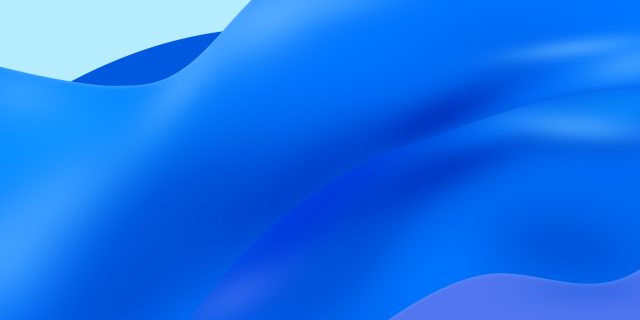
Give the GLSL for this background, as a Shadertoy shader.

```glsl
const vec3 ICE    = vec3(0.71, 0.93, 1.00);
const vec3 PALE   = vec3(0.37, 0.69, 1.00);
const vec3 SKY    = vec3(0.04, 0.57, 1.00);
const vec3 AZURE  = vec3(0.00, 0.46, 1.00);
const vec3 BLUE   = vec3(0.00, 0.31, 0.83);
const vec3 ROYAL  = vec3(0.00, 0.22, 0.87);
const vec3 NAVY   = vec3(0.00, 0.19, 0.73);
const vec3 VIOLET = vec3(0.32, 0.46, 0.94);
const float RIM_WIDTH = 0.006;
const float CREASE_WIDTH = 0.010;

// Height of the upper sheet's top edge
float crestHeight(float x) {
    float dip = 0.06 * pow(max(1.0 - x / 0.339, 0.0), 1.4);
    return 0.732 + dip + 0.33 * pow(smoothstep(0.36, 0.90, x), 1.7);
}

// Height of the distant hill
float hillHeight(float x) {
    float u = x - 0.221;
    return 0.745 + u * (0.53 - 0.42 * u);
}

// Height of the long diagonal fold
float foldHeight(float x) {
    float v = x - 0.612;
    float ripple = 0.014 * sin(6.0 * (v - 0.95)) * smoothstep(0.5, 0.8, v);
    return 0.031 + 0.75 * (1.0 - exp(-1.8 * v)) + ripple;
}

// Height of the front sheet in the lower right corner
float frontHeight(float x) {
    float w = x - 1.5625;
    float leftSide = -1.9 * w * w / (1.0 + 1.7 * abs(w));
    float rightSide = w * w * (3.09 * w - 1.285);
    return 0.146 + (w < 0.0 ? leftSide : rightSide);
}

// Turns a height difference into a distance in canvas units
float edgeDistance(float d) {
    return d / max(length(vec2(dFdx(d), dFdy(d))) * iResolution.y, 1e-4);
}

float cover(float d) {
    float halfPixel = 0.75 / iResolution.y;
    return smoothstep(-halfPixel, halfPixel, d);
}

// Blends a soft, rotated elliptical patch of colour
void glow(inout vec3 col, vec2 p, vec2 center, vec2 radius, float angle, vec3 tint, float amount) {
    float c = cos(angle), s = sin(angle);
    vec2 d = p - center;
    vec2 q = vec2(c * d.x + s * d.y, c * d.y - s * d.x) / radius;
    col = mix(col, tint, amount * exp(-dot(q, q)));
}

vec3 upperSheet(vec2 p) {
    vec3 col = AZURE;
    // Bright left flank
    glow(col, p, vec2(0.12, 0.60), vec2(0.50, 0.28), 0.2, SKY, 0.95);
    // Shaded valley
    glow(col, p, vec2(0.38, 0.08), vec2(0.45, 0.18), 0.75, BLUE, 0.95);
    glow(col, p, vec2(0.62, 0.36), vec2(0.36, 0.19), 0.5, BLUE, 0.90);
    glow(col, p, vec2(0.95, 0.42), vec2(0.36, 0.13), 0.65, NAVY, 0.65);
    glow(col, p, vec2(1.36, 0.63), vec2(0.30, 0.075), 0.43, NAVY, 0.90);
    glow(col, p, vec2(1.56, 0.86), vec2(0.25, 0.13), 0.2, BLUE, 0.25);
    // Lit ridges on the left
    glow(col, p, vec2(0.17, 0.37), vec2(0.25, 0.11), 0.72, PALE, 0.50);
    glow(col, p, vec2(0.00, 0.19), vec2(0.19, 0.14), 0.8, PALE, 0.60);
    glow(col, p, vec2(0.06, 0.71), vec2(0.16, 0.09), -0.2, PALE, 0.45);
    // Lit ridges along the top
    glow(col, p, vec2(0.58, 0.75), vec2(0.23, 0.065), 0.9, PALE, 0.60);
    glow(col, p, vec2(0.84, 0.95), vec2(0.25, 0.11), 0.5, PALE, 0.85);
    glow(col, p, vec2(1.06, 1.00), vec2(0.20, 0.06), 0.1, PALE, 0.45);
    // Lit ridges on the right
    glow(col, p, vec2(1.80, 0.85), vec2(0.21, 0.03), 0.12, PALE, 0.65);
    glow(col, p, vec2(1.98, 0.80), vec2(0.16, 0.055), 0.2, PALE, 0.60);
    return col;
}

vec3 lowerSheet(vec2 p) {
    vec3 col = mix(BLUE, AZURE, 0.65);
    // Deep hollow under the fold
    glow(col, p, vec2(0.98, 0.34), vec2(0.48, 0.15), 0.72, ROYAL, 0.95);
    glow(col, p, vec2(1.10, 0.21), vec2(0.27, 0.11), 0.7, BLUE, 0.80);
    glow(col, p, vec2(1.40, 0.48), vec2(0.36, 0.085), 0.45, NAVY, 0.80);
    glow(col, p, vec2(1.85, 0.55), vec2(0.30, 0.04), 0.0, BLUE, 0.60);
    // Rolling light and shade below
    glow(col, p, vec2(1.38, 0.15), vec2(0.26, 0.12), 0.75, AZURE, 0.90);
    glow(col, p, vec2(1.77, 0.23), vec2(0.24, 0.11), -0.2, BLUE, 0.75);
    glow(col, p, vec2(0.95, 0.08), vec2(0.18, 0.11), 0.6, BLUE, 0.55);
    glow(col, p, vec2(0.73, 0.07), vec2(0.17, 0.06), 0.5, VIOLET, 0.50);
    // Sheen under the right end of the fold
    glow(col, p, vec2(1.58, 0.61), vec2(0.20, 0.05), 0.3, AZURE, 0.75);
    glow(col, p, vec2(1.92, 0.66), vec2(0.25, 0.07), 0.1, SKY, 0.60);
    glow(col, p, vec2(1.80, 0.605), vec2(0.22, 0.045), -0.08, PALE, 0.60);
    return col;
}

void mainImage(out vec4 fragColor, in vec2 fragCoord) {
    // Canvas spans 2 by 1 units
    vec2 p = fragCoord / iResolution.xy * vec2(2.0, 1.0);
    float hill = edgeDistance(hillHeight(p.x) - p.y);
    float crest = edgeDistance(crestHeight(p.x) - p.y);
    float fold = edgeDistance(foldHeight(p.x) - p.y);
    float front = edgeDistance(frontHeight(p.x) - p.y);

    // Sky and distant hill
    vec3 col = mix(ICE, mix(BLUE, AZURE, 0.25), cover(hill));

    // Upper sheet with a lit rim and a crease at the fold
    vec3 sheet = upperSheet(p);
    sheet = mix(sheet, PALE, 0.6 * exp(-abs(crest) / RIM_WIDTH));
    float crease = exp(-abs(fold) / CREASE_WIDTH) * smoothstep(1.3, 1.7, p.x);
    sheet = mix(sheet, BLUE, 0.45 * crease);
    col = mix(col, sheet, cover(crest));

    // Lower sheet
    col = mix(col, lowerSheet(p), cover(fold));

    // Front sheet with a lit rim
    vec3 corner = VIOLET;
    glow(corner, p, vec2(1.84, 0.10), vec2(0.20, 0.06), 0.0, BLUE, 0.30);
    corner = mix(corner, PALE, 0.35 * exp(-abs(front) / RIM_WIDTH));
    col = mix(col, corner, cover(front));

    fragColor = vec4(col, 1.0);
}
```
